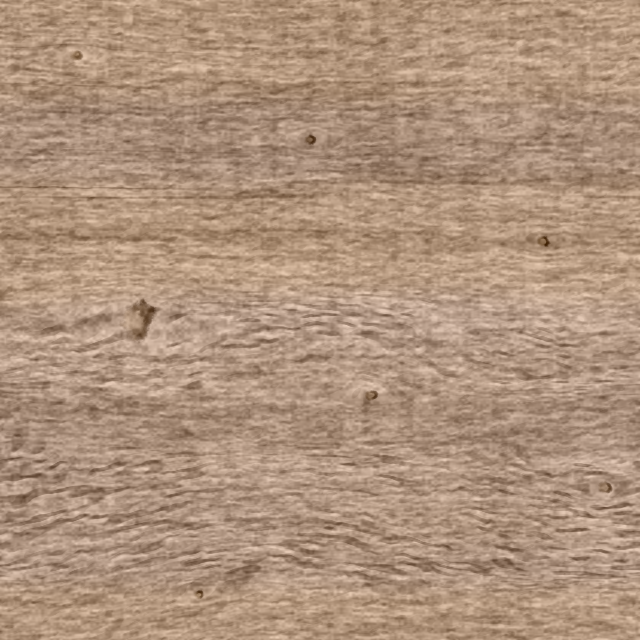
A Shadertoy shader for this texture:

```glsl
// Weathered wood board: horizontal fibres, dark slanted pores, long grain lines and small knots

float hash(vec2 p) {
    return fract(sin(dot(p, vec2(127.1, 311.7))) * 43758.5453);
}

float noise(vec2 p) {
    vec2 cell = floor(p), f = fract(p);
    f = f * f * (3.0 - 2.0 * f);
    return mix(mix(hash(cell), hash(cell + vec2(1, 0)), f.x),
               mix(hash(cell + vec2(0, 1)), hash(cell + vec2(1, 1)), f.x), f.y);
}

float fbm(vec2 p) {
    float sum = 0.0, amp = 0.53;
    for (int i = 0; i < 4; i++) {
        sum += amp * noise(p);
        p = p * 2.1 + 17.3;
        amp *= 0.5;
    }
    return sum;
}

// Soft horizontal band between two heights
float band(float y, float low, float high) {
    return smoothstep(low - 0.025, low + 0.025, y) - smoothstep(high - 0.025, high + 0.025, y);
}

void mainImage(out vec4 fragColor, in vec2 fragCoord) {
    vec2 uv = fragCoord / iResolution.y;

    // Knots: bend the grain, collect a pale halo, a brown heart and a broken dark rim
    vec2 grain = uv;
    float halo = 0.0, heart = 0.0, rim = 0.0;
    for (int i = 0; i < 7; i++) {
        float k = float(i);
        vec2 center = vec2(fract(0.31 + k * 0.635), (k + 0.35 + 0.4 * hash(vec2(k, 4.0))) / 7.0);
        float size = i == 3 ? 0.025 : mix(0.009, 0.014, hash(vec2(k, 9.0)));
        vec2 d = uv - center;
        vec2 bend = d / vec2(4.5, 2.2) / size;
        grain.y -= 0.7 * d.y * exp(-dot(bend, bend));
        vec2 e = vec2(d.x - 0.4 * d.y, d.y + 0.3 * d.x) / size;
        e.y *= i == 3 ? 0.85 : 1.3;
        float r = length(e) + 1.0 * (fbm(uv * 85.0) - 0.5);
        float side = smoothstep(-0.4, 0.6, e.x + 0.5 * e.y + 1.0 * (noise(uv * 110.0) - 0.5));
        halo += exp(-dot(e * vec2(0.35, 0.6), e * vec2(0.35, 0.6))) * (i == 3 ? 1.0 : 0.4);
        heart += 1.0 - smoothstep(0.6, 1.1, r);
        rim += (1.0 - smoothstep(0.12, 0.5, abs(r - 0.75))) * (0.2 + 0.8 * side);
    }

    // Slow waves and a fine jagged wobble of the grain
    grain.y += 0.06 * (noise(uv * vec2(2.3, 3.0) + 5.0) - 0.5);
    vec2 smoothGrain = grain;
    grain.y += 0.005 * (fbm(uv * vec2(24.0, 30.0)) - 0.5);
    grain.y += 0.0025 * (noise(uv * vec2(95.0, 80.0)) - 0.5);
    float y = uv.y + 0.03 * (noise(uv * vec2(3.0, 9.0)) - 0.5);

    // Broad tone of the board
    float rough = band(y, 0.09, 0.30) + band(y, 0.39, 0.52);
    float tone = 0.725 + 0.08 * (fbm(grain * vec2(1.6, 11.0)) - 0.5)
               + 0.06 * (fbm(uv * vec2(5.0, 8.0) + 31.0) - 0.5);
    tone -= 0.055 * band(y, 0.30, 0.38) + 0.03 * band(y, 0.73, 0.87);
    tone += 0.02 * band(y, 0.39, 0.61);

    // Fibres and fine surface grit
    tone += 0.13 * (noise(grain * vec2(14.0, 180.0)) - 0.5);
    tone += 0.17 * (noise(grain * vec2(75.0, 250.0)) - 0.5);
    tone += 0.12 * (noise(uv * vec2(210.0, 240.0)) - 0.5);

    // Short dark pores, slanted on the rough bands, each with a light edge
    vec2 slanted = grain - vec2(0.0, rough * 0.045 * sin(uv.x * 6.0 - 1.0));
    slanted.y += 0.007 * rough * (noise(uv * vec2(30.0, 40.0)) - 0.5);
    vec2 poreCell = slanted * vec2(33.0, 145.0);
    float patches = smoothstep(0.32, 0.66, fbm(uv * vec2(5.0, 9.0) + 8.0));
    float poreWeight = (0.32 + 0.68 * rough) * (0.45 + 0.55 * patches);
    tone -= 0.18 * poreWeight * smoothstep(0.52, 0.78, noise(poreCell));
    tone += 0.07 * poreWeight * smoothstep(0.52, 0.78, noise(poreCell + vec2(0.1, 0.9)));

    // Fine flecks crossing the fibres
    vec2 fleckCell = vec2(uv.x * 70.0, (grain.y - 0.25 * uv.x) * 150.0);
    tone -= 0.06 * smoothstep(0.58, 0.8, noise(fleckCell));

    // Long thin grain lines: contours of stretched noise, broken along their length
    vec2 lineGrain = mix(smoothGrain, grain, 0.4);
    float contour = abs(noise(lineGrain * vec2(1.3, 68.0) + 3.0) - 0.5);
    float lines = 1.0 - smoothstep(0.03, 0.15, contour);
    float strength = smoothstep(0.2, 0.7, noise(lineGrain * vec2(5.0, 60.0) + 40.0));
    float lineWeight = 0.22 + 0.2 * band(y, 0.74, 1.1) + 0.78 * band(y, 0.60, 0.74);
    tone -= 0.13 * lineWeight * lines * (0.25 + 0.75 * strength);

    // Knot shading
    tone += 0.06 * min(halo, 1.0);
    tone -= 0.1 * min(heart, 1.0) + 0.25 * min(rim, 1.0);
    tone = clamp(tone, 0.24, 0.90);

    // Ochre tint near the edges and in the hearts, greyer on the rough bands
    float warmth = band(y, -0.1, 0.08) + band(y, 0.53, 0.72) + band(y, 0.84, 1.1) - 0.5
                 + fbm(uv * vec2(3.0, 10.0)) - 0.5 + min(heart, 1.0);
    vec3 wood = vec3(tone, tone - 0.11, tone - 0.2);
    wood += warmth * vec3(0.009, 0.001, -0.02);
    fragColor = vec4(clamp(wood, 0.0, 1.0), 1.0);
}
```
